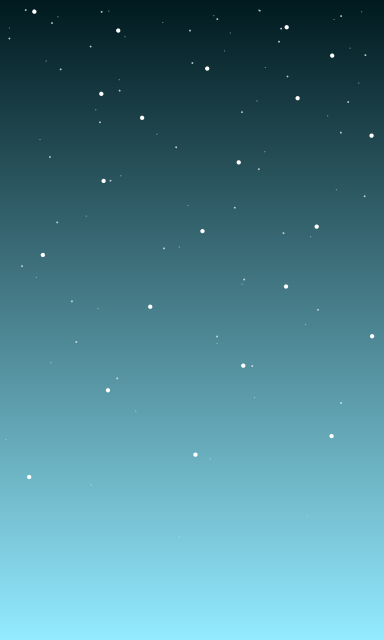
Write a Shadertoy shader that draws this background.

```glsl
// Clear teal dusk sky, dark at the top, with white stars thinning toward the horizon.

vec2 hash2(float n) {
    return fract(sin(vec2(n * 12.99, n * 78.23) + 1.7) * 4375.85);
}

// Coverage of one layer of round stars; depth is measured down from the top edge.
float starLayer(vec2 p, float aspect, int count, float radius, float reach, float crowding, float seed) {
    float pixel = 1.0 / iResolution.y;
    float cover = 0.0;
    for (int i = 0; i < count; i++) {
        float n = float(i);
        vec2 jitter = hash2(n + seed);
        // Golden-ratio columns and stratified rows avoid clumps and gaps.
        float column = fract(n * 0.618 + 0.02 + 0.16 * jitter.x);
        float depth = reach * pow((n + jitter.y) / float(count), crowding);
        vec2 star = vec2(aspect * mix(0.015, 0.98, column), 0.985 - depth);
        cover = max(cover, clamp((radius - distance(p, star)) / pixel + 0.5, 0.0, 1.0));
    }
    return cover;
}

void mainImage(out vec4 fragColor, in vec2 fragCoord) {
    vec2 p = fragCoord / iResolution.y;
    float aspect = iResolution.x / iResolution.y;

    // Sky gradient
    vec3 zenith = vec3(0.0, 0.10, 0.12);
    vec3 horizon = vec3(0.58, 0.92, 1.0);
    vec3 color = mix(horizon, zenith, p.y);

    // Faint specks, small stars, then bright discs
    color = mix(color, vec3(0.90, 0.95, 0.93), 0.45 * starLayer(p, aspect, 42, 0.0009, 0.85, 2.1, 11.0));
    color = mix(color, vec3(0.94, 0.97, 0.97), 0.75 * starLayer(p, aspect, 38, 0.0014, 0.63, 1.8, 67.0));
    color = mix(color, vec3(1.0), starLayer(p, aspect, 22, 0.0033, 0.77, 1.35, 131.0));

    fragColor = vec4(color, 1.0);
}
```
